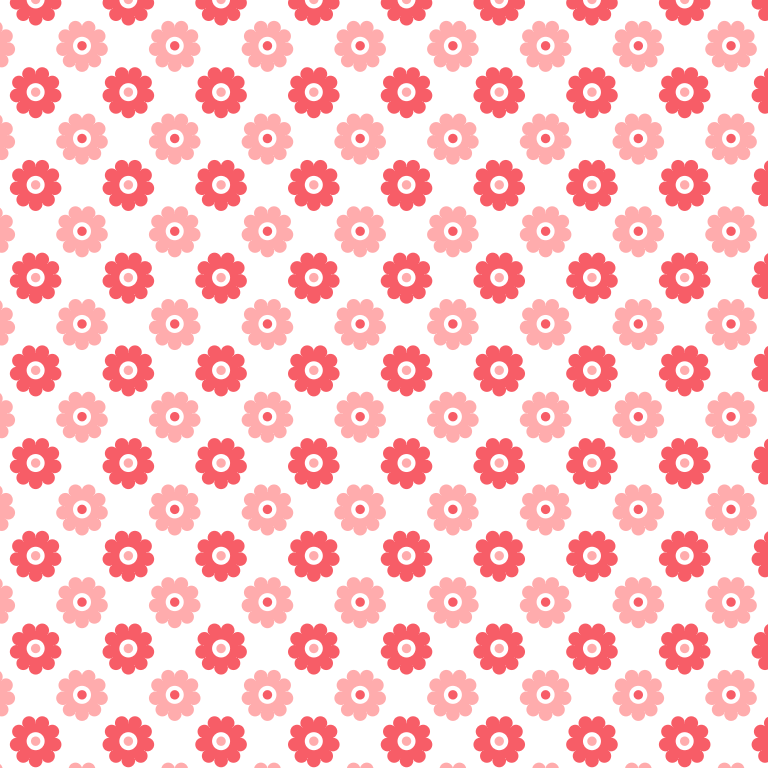
A WebGL 2 fragment shader for this pattern:

```glsl
#version 300 es
precision highp float;
// Two interleaved square lattices of nine-petalled flowers, coral and pink,
// on white. Each flower is a distance function: one petal folded around the
// centre by angle, topped with a white disc and a dot in the other colour.

uniform vec2 u_resolution;
out vec4 fragColor;

// Layout, in canvas widths
const float PITCH = 0.12073;               // spacing within one lattice
const vec2  ANCHOR = vec2(0.0464, 0.0349); // centre of one coral flower

// Flower, in canvas widths
const float PETALS = 9.0;
const float PETAL_DISTANCE = 0.0251;
const float PETAL_RADIUS = 0.00885;
const float DISC_RADIUS = 0.0117;
const float DOT_RADIUS = 0.0061;

const vec3 WHITE = vec3(1.0);
const vec3 CORAL = vec3(0.97, 0.365, 0.405);
const vec3 PINK  = vec3(1.0, 0.675, 0.68);

const float TAU = 6.2831853;

// Signed distance to the flower outline; one petal points straight down
float flowerDistance(vec2 p) {
    float sector = TAU / PETALS;
    float angle = atan(p.x, -p.y);
    angle = mod(angle + 0.5 * sector, sector) - 0.5 * sector;
    float radius = length(p);
    vec2 folded = radius * vec2(cos(angle), sin(angle));
    float petal = length(folded - vec2(PETAL_DISTANCE, 0.0)) - PETAL_RADIUS;
    float core = radius - PETAL_DISTANCE * cos(0.5 * sector);
    return min(petal, core);
}

// Antialiased coverage of a shape from its signed distance
float coverage(float dist, float pixel) {
    return clamp(0.5 - dist / pixel, 0.0, 1.0);
}

void main() {
    float pixel = 1.0 / min(u_resolution.x, u_resolution.y);
    vec2 uv = gl_FragCoord.xy * pixel;
    vec3 color = WHITE;

    // The second lattice is shifted by half a pitch, with colours swapped
    for (int lattice = 0; lattice < 2; lattice++) {
        vec2 cell = (uv - ANCHOR) / PITCH - 0.5 * float(lattice);
        vec2 p = (fract(cell + 0.5) - 0.5) * PITCH;
        vec3 petalColor = lattice == 0 ? CORAL : PINK;
        vec3 dotColor = lattice == 0 ? PINK : CORAL;

        color = mix(color, petalColor, coverage(flowerDistance(p), pixel));
        color = mix(color, WHITE, coverage(length(p) - DISC_RADIUS, pixel));
        color = mix(color, dotColor, coverage(length(p) - DOT_RADIUS, pixel));
    }
    fragColor = vec4(color, 1.0);
}
```
